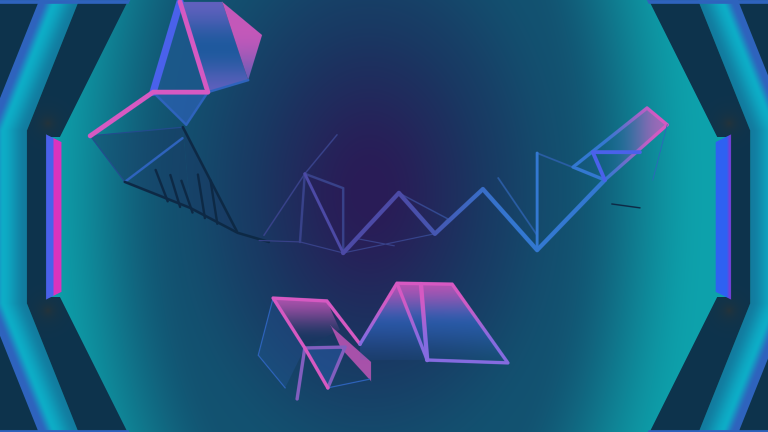
Give the GLSL for this background, as a WebGL 2 fragment shader.

```glsl
#version 300 es
precision highp float;
uniform vec2 u_resolution;
out vec4 outColor;

#define NAVY vec3(.10, .21, .38)
#define DEEP vec3(.07, .32, .44)
#define TEAL vec3(.05, .63, .67)
#define VIOLET vec3(.16, .11, .34)
#define PANEL vec3(.05, .20, .30)
#define BLUE vec3(.18, .39, .74)
#define INDIGO vec3(.29, .38, .92)
#define PINK vec3(.84, .35, .76)
#define INK vec3(.05, .16, .27)
#define CORE vec2(7.7, 5.)
#define BAR_HALF 1.72

vec2 p;    // position on a 16 by 9 canvas
vec3 col;  // colour so far
float aa;  // edge softness

float hash(float n) { return fract(sin(n * 12.9898) * 43758.5453); }
float fill(float d) { return smoothstep(aa, -aa, d); }
void paint(vec3 ink, float mask) { col = mix(col, ink, mask); }
void stroke(vec3 ink, float d, float width) { paint(ink, fill(d - width)); }

float seg(vec2 a, vec2 b) {
  vec2 v = b - a;
  return length(p - a - v * clamp(dot(p - a, v) / max(dot(v, v), 1e-5), 0., 1.));
}

// Distance to an open path of three segments
float path(vec2 a, vec2 b, vec2 c, vec2 d) {
  return min(seg(a, b), min(seg(b, c), seg(c, d)));
}

float side(vec2 a, vec2 b) {
  vec2 v = b - a;
  return dot(v, v) < 1e-5 ? -100. : dot(p - a, vec2(-v.y, v.x)) / length(v);
}

// Convex clockwise face; a repeated corner makes a triangle
float face(vec2 a, vec2 b, vec2 c, vec2 d) {
  return fill(max(max(side(a, b), side(b, c)), max(side(c, d), side(d, a))));
}

void backdrop() {
  vec2 q = p - CORE;
  float r = length(q * vec2(1., .7));
  col = mix(VIOLET, NAVY, smoothstep(.2, 2.6, r));
  paint(DEEP, smoothstep(1.8, 4.5, r));
  paint(TEAL, smoothstep(4., 7., length(q * vec2(1., .55))));
}

// Bent side panels, mirrored across both axes
void panels() {
  float x = min(p.x, 16.19 - p.x), y = abs(p.y - 4.48);
  float inner = (y < 1.67 ? .98 : 1.25) + .5 * max(y - 1.67, 0.);
  float outer = .56 + .4 * max(y - 1.8, 0.), back = outer - .83;
  vec3 channel = mix(vec3(.05, .68, .78), vec3(.07, .48, .62), smoothstep(back + .3, outer, x));
  paint(mix(BLUE, channel, smoothstep(back + .1, back + .35, x)), fill(x - outer));
  paint(PANEL, fill(x - back));
  float warm = .6 * exp(-6. * length(vec2(x - 1., y - 1.95)));
  paint(mix(PANEL, vec3(.2, .2, .18), warm), fill(max(outer - x, x - inner)));
  // Lit bars: indigo and magenta left, blue right
  vec3 lit = p.x < 8. ? mix(INDIGO, vec3(.86, .2, .74), smoothstep(1.1, 1.13, x))
                      : mix(vec3(.45, .25, .85), vec3(.18, .38, .95), smoothstep(.98, 1.06, x));
  paint(lit, fill(max(max(.96 - x, x - 1.28), y - BAR_HALF + .5 * (x - .96))));
  stroke(BLUE, max(abs(y - 4.48), x - inner), .04);
}

void upperGem() {
  vec2 a = vec2(3.75, 8.96), b = vec2(4.63, 8.96), c = vec2(5.46, 8.27), d = vec2(5.17, 7.33);
  vec2 e = vec2(4.33, 7.08), f = vec2(3.19, 7.08), g = vec2(3.88, 6.4);
  paint(mix(DEEP, BLUE, .4), .8 * face(a, e, f, f));
  float rim = smoothstep(0., 1., abs(p.y - 8.));
  paint(mix(vec3(.12, .35, .62), mix(BLUE, PINK, .3), rim), face(a, b, d, e));
  paint(mix(BLUE, PINK, smoothstep(6.6, 8.4, p.y)), .9 * face(b, c, d, d));
  paint(BLUE, .65 * face(f, e, g, g));
  stroke(BLUE, path(f, g, e, d), .025);
  stroke(INDIGO, seg(a, f), .075);
  stroke(PINK, path(a, e, f, vec2(1.88, 6.17)), .05);
}

void darkMesh() {
  vec2 h = vec2(1.88, 6.17), i = vec2(3.81, 6.35), j = vec2(2.6, 5.21);
  vec2 k = vec2(3.96, 4.67), l = vec2(4.95, 4.15);
  paint(NAVY, .45 * max(face(h, i, k, j), face(i, l, k, k)));
  for (float n = 0.; n < 5.; n++) {
    vec2 foot = mix(j, l, .38 + .11 * n);
    stroke(INK, seg(foot, foot + vec2(.2 * hash(n) - .25, .5 + .5 * hash(n + 7.))), .025);
  }
  stroke(BLUE * .75, path(i, h, j, j), .012);
  stroke(BLUE, seg(j, vec2(3.8, 6.12)), .025);
  stroke(INK, min(path(j, k, l, vec2(5.6, 3.96)), seg(i, l)), .027);
}

void zigzag() {
  vec2 a = vec2(6.35, 5.38), s = vec2(7.15, 3.73), b = vec2(8.31, 4.98), c = vec2(9.06, 4.13);
  vec2 d = vec2(10.06, 5.06), e = vec2(11.19, 3.79), f = vec2(12.6, 5.25), top = vec2(11.19, 5.81);
  vec2 m = vec2(6.25, 3.96), n = vec2(7.15, 5.08), o = vec2(7.02, 6.19);
  vec3 ink = mix(vec3(.3, .29, .65), vec3(.2, .47, .82), smoothstep(8., 11., p.x));
  vec3 faint = mix(NAVY, ink, .6);
  paint(VIOLET, .35 * face(a, n, s, s));
  stroke(faint, min(path(vec2(5.5, 4.1), a, o, o), path(c, vec2(9.33, 4.44), b, b)), .015);
  stroke(faint, path(m, a, n, s), .025);
  stroke(faint, min(path(vec2(5.4, 3.99), m, s, c), seg(vec2(7.48, 4.02), vec2(8.21, 3.88))), .012);
  stroke(faint, path(vec2(10.38, 5.29), vec2(11.19, 4.1), top, f), .018);
  stroke(ink, min(seg(a, s), seg(top, e)), .03);
  stroke(ink, min(path(s, b, c, d), path(d, e, f, f)), .045);
  // Truss with a pink tip
  vec2 g = vec2(11.94, 5.52), h = vec2(13.48, 6.75), i = vec2(13.9, 6.4);
  vec2 j = vec2(12.35, 5.83), k = vec2(13.33, 5.83);
  float tip = smoothstep(12.5, 13.8, p.x);
  paint(mix(BLUE, PINK, tip), (.1 + .6 * tip) * face(h, i, f, g));
  stroke(mix(ink, PINK, tip), min(path(f, g, h, i), seg(i, f)), .035);
  stroke(INDIGO, path(f, j, k, k), .04);
  stroke(BLUE, seg(i, vec2(13.6, 5.25)), .008);
  stroke(INK, seg(vec2(12.75, 4.75), vec2(13.33, 4.67)), .015);
}

void lowerGems() {
  vec2 a = vec2(5.69, 2.79), b = vec2(6.81, 2.73), c = vec2(7.5, 1.83), d = vec2(6.35, 1.75);
  vec2 e = vec2(6.83, .92), g = vec2(5.38, 1.6), h = vec2(5.94, .92), k = vec2(7.19, 1.77);
  paint(mix(NAVY, PINK, smoothstep(1.9, 2.9, p.y)), .8 * face(a, b, vec2(7.08, 2.13), d));
  paint(BLUE, .4 * face(d, k, e, e) + .2 * face(a, d, h, g));
  paint(PINK, .75 * face(vec2(6.9, 2.2), vec2(7.73, 1.46), vec2(7.73, 1.06), vec2(7.1, 1.75)));
  stroke(BLUE, min(path(a, g, h, h), seg(e, vec2(7.7, 1.1))), .012);
  stroke(mix(BLUE, PINK, .5), path(vec2(6.19, .69), d, k, e), .035);
  stroke(PINK, min(path(d, a, b, c), seg(d, e)), .035);
  // Wide twin prism
  vec2 l = vec2(8.27, 3.1), m = vec2(9.42, 3.08), n = vec2(10.58, 1.44), o = vec2(8.9, 1.5);
  float body = .85 * smoothstep(1.2, 2.6, p.y);
  paint(mix(BLUE, PINK, smoothstep(2.2, 3.2, p.y)),
        body * max(face(l, o, vec2(7.5, 1.5), c), face(l, m, n, o)));
  vec3 rim = mix(vec3(.52, .42, .88), PINK, smoothstep(1.8, 2.9, p.y));
  stroke(rim, min(path(c, l, m, n), path(n, o, l, l)), .035);
  stroke(rim, seg(o, vec2(8.77, 3.08)), .045);
}

void main() {
  p = gl_FragCoord.xy / u_resolution * vec2(16., 9.);
  aa = 6.3 / u_resolution.y;
  backdrop();
  panels();
  darkMesh();
  upperGem();
  zigzag();
  lowerGems();
  outColor = vec4(col, 1.);
}
```
